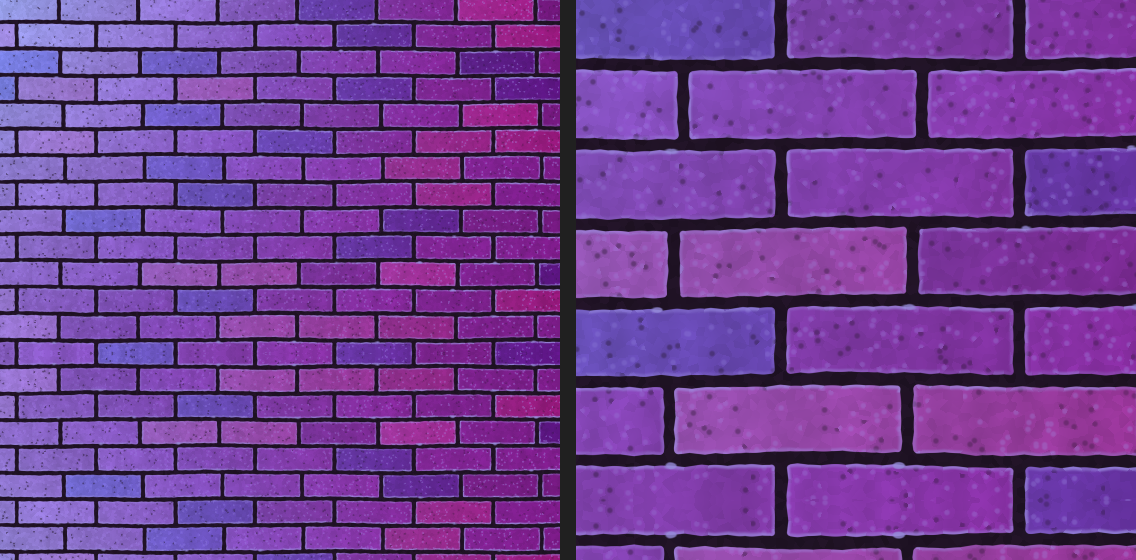
Left: the whole. Right: its middle third, enlarged.
Reproduce this texture procedurally as a WebGL 2 fragment shader.

```glsl
#version 300 es
precision highp float;
// Running-bond brick wall in a blue to magenta wash, with dark joints and pale worn rims.

#define COLUMNS 7.05
#define ROWS 21.16
#define MIRROR_ROW 13.5
#define JOINT 0.0066
#define CORNER 0.0022
#define ROUGHNESS 0.0016
#define RIM_WIDTH 0.0024
#define BLUE_SHARE 0.21
#define PINK_SHARE 0.16
#define GRAIN_SCALE 190.0

uniform vec2 u_resolution;
out vec4 outColor;

const vec3 ICE = vec3(0.60, 0.64, 0.93);
const vec3 LILAC = vec3(0.57, 0.48, 0.83);
const vec3 VIOLET = vec3(0.50, 0.30, 0.72);
const vec3 MAGENTA = vec3(0.50, 0.15, 0.58);
const vec3 PLUM = vec3(0.46, 0.08, 0.49);
const vec3 MORTAR = vec3(0.12, 0.07, 0.14);
const vec3 RIM = vec3(0.62, 0.58, 0.90);

float hash(vec2 p) {
  vec3 q = fract(p.xyx * vec3(0.1031, 0.1030, 0.0973));
  q += dot(q, q.yzx + 33.33);
  return fract((q.x + q.y) * q.z);
}

// Distance to the nearest scattered point (x) and that point's random value (y).
vec2 cellular(vec2 p) {
  vec2 id = floor(p), nearest = vec2(2.0, 0.0);
  for (int j = -1; j <= 1; j++)
    for (int i = -1; i <= 1; i++) {
      vec2 c = id + vec2(i, j);
      vec2 point = c + vec2(hash(c), hash(c + 71.7));
      float d = distance(p, point);
      if (d < nearest.x) nearest = vec2(d, hash(c + 19.3));
    }
  return nearest;
}

float roundedBox(vec2 p, vec2 extent, float radius) {
  vec2 d = abs(p) - extent + radius;
  return length(max(d, 0.0)) + min(max(d.x, d.y), 0.0) - radius;
}

// Diagonal wash: light blue at upper left, plum at right.
vec3 wash(float x, float depth) {
  float t = 4.0 * clamp(mix(0.0, 0.42, depth) + x * mix(0.95, 0.48, depth), 0.0, 1.0);
  vec3 c = mix(ICE, LILAC, clamp(t, 0.0, 1.0));
  c = mix(c, VIOLET, clamp(t - 1.0, 0.0, 1.0));
  c = mix(c, MAGENTA, clamp(t - 2.0, 0.0, 1.0));
  return mix(c, PLUM, clamp(t - 3.0, 0.0, 1.0));
}

void main() {
  vec2 uv = gl_FragCoord.xy / u_resolution;
  float pixel = 1.0 / min(u_resolution.x, u_resolution.y);

  // Rows run downward and reflect about the middle of one course.
  float r = (1.0 - uv.y) * ROWS + 0.145;
  r = MIRROR_ROW - abs(r - MIRROR_ROW);
  vec2 pos = vec2(uv.x, r / ROWS);
  r += 0.02 * sin(uv.x * 11.0 + r * 0.7) + 0.012 * sin(uv.x * 29.0);
  float row = floor(r);
  float phase = mod(row, 2.0) < 0.5 ? 0.78 - 0.04 * cos(row * 0.52) : 0.21;
  float u = uv.x * COLUMNS - phase;
  vec2 id = vec2(floor(u), row);
  vec2 pitch = 1.0 / vec2(COLUMNS, ROWS);
  vec2 local = (vec2(fract(u), fract(r)) - 0.5) * pitch;
  vec2 extent = 0.5 * pitch - 0.5 * JOINT;
  extent -= 0.0007 * vec2(hash(id + 5.1), hash(id + 8.4));

  // Chipped outline.
  vec2 chips = cellular(pos * 85.0);
  float edge = roundedBox(local, extent, CORNER) + ROUGHNESS * (chips.x - 0.5);

  // Brick colour: shared wash plus odd blue or pink bricks.
  float depth = clamp(pos.y * ROWS / MIRROR_ROW, 0.0, 1.0);
  vec3 brick = wash(uv.x, depth);
  float kind = hash(id + 31.0);
  vec3 blue = mix(vec3(0.42, 0.46, 0.87), vec3(0.32, 0.07, 0.50), uv.x);
  vec3 pink = mix(vec3(0.62, 0.50, 0.85), vec3(0.64, 0.09, 0.47), uv.x);
  if (kind < BLUE_SHARE) brick = mix(brick, blue, 0.75);
  else if (kind > 1.0 - PINK_SHARE) brick = mix(brick, pink, 0.7);
  brick *= 0.95 + 0.11 * hash(id + 47.0);

  // Mottling, faint vertical streaks, fine grain and pits.
  float mottle = sin(pos.x * 71.0 + 3.0 * sin(pos.y * 53.0)) * sin(pos.y * 97.0 + pos.x * 31.0);
  float streak = sin(pos.x * 150.0 + 4.0 * sin(pos.x * 23.0 + row));
  brick *= 1.0 + 0.025 * mottle + 0.03 * depth * streak;
  vec2 grain = cellular(pos * GRAIN_SCALE);
  brick *= 0.95 + 0.10 * grain.y;
  float speck = 1.0 - smoothstep(0.15, 0.45, grain.x);
  brick = mix(brick, RIM, 0.38 * speck * step(0.82, grain.y) * (0.3 + 0.7 * uv.x));
  brick = mix(brick, MORTAR, 0.45 * speck * step(grain.y, 0.09) * (1.0 - 0.6 * uv.x));

  // Pale rim, patchy, strongest on upper and left edges toward the right.
  float wear = 0.45 + 0.55 * smoothstep(0.2, 0.75, chips.y);
  float lit = max(step(local.x, 0.004 - extent.x), step(local.y, 0.004 - extent.y));
  float rim = smoothstep(-RIM_WIDTH - pixel, -0.3 * RIM_WIDTH, edge);
  brick = mix(brick, RIM, rim * wear * mix(0.55, 0.9, lit) * mix(0.45, 0.95, uv.x));

  float cover = 1.0 - smoothstep(-0.7 * pixel, 0.7 * pixel, edge);
  vec3 color = mix(MORTAR * (0.9 + 0.25 * grain.y), brick, cover);

  // Mortar drips below the joints of the course above.
  vec2 drip = local - vec2(0.012 * (hash(id + 63.0) - 0.5), -extent.y);
  float nub = length(drip * vec2(0.55, 1.0)) - 0.0026 + 0.002 * chips.x;
  float present = step(0.4, hash(id + 77.0));
  color = mix(color, RIM * 0.95, 0.8 * present * (1.0 - smoothstep(-pixel, pixel, nub)));

  outColor = vec4(clamp(color, 0.0, 1.0), 1.0);
}
```
